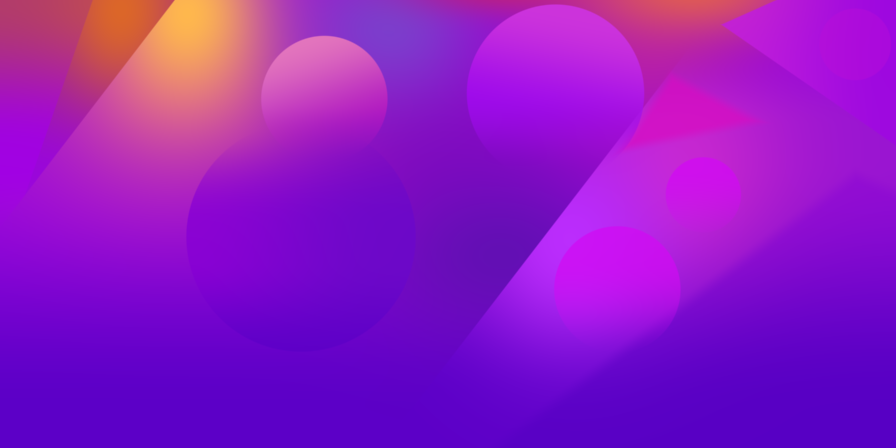
Write a WebGL 2 fragment shader that draws this background.

```glsl
#version 300 es
precision highp float;

uniform vec2 u_resolution;
out vec4 fragColor;

// Soft elliptical light, 1 at its centre
float glow(vec2 p, vec2 centre, vec2 radius) {
    vec2 d = (p - centre) / radius;
    return exp(-dot(d, d));
}

// Signed distance to the line a-b, positive on the right of its direction
float side(vec2 p, vec2 a, vec2 b) {
    vec2 d = normalize(b - a);
    return dot(p - a, vec2(d.y, -d.x));
}

float fill(float dist) {
    float w = 1.0 / u_resolution.y;
    return smoothstep(-w, w, dist);
}

float disc(vec2 p, vec2 centre, float radius) {
    return fill(radius - length(p - centre));
}

void main() {
    vec2 p = gl_FragCoord.xy / u_resolution.y;
    vec3 indigo = vec3(0.36, 0.0, 0.78);
    vec3 violet = vec3(0.60, 0.02, 0.86);
    vec3 magenta = vec3(0.82, 0.04, 0.95);
    vec3 orange = vec3(0.90, 0.43, 0.24);

    // Backdrop and its upper lights
    vec3 base = mix(indigo, violet, smoothstep(0.08, 0.6, p.y));
    vec3 col = mix(base, vec3(0.50, 0.03, 0.74), 0.8 * glow(p, vec2(0.95, 0.68), vec2(0.4, 0.25)));
    col = mix(col, vec3(0.83, 0.31, 0.62), 0.95 * glow(p, vec2(0.38, 0.83), vec2(0.32, 0.27)));
    col = mix(col, vec3(1.0, 0.72, 0.30), glow(p, vec2(0.42, 0.97), vec2(0.17, 0.2)));
    col = mix(col, vec3(0.48, 0.25, 0.80), 0.95 * glow(p, vec2(0.87, 0.94), vec2(0.2, 0.17)));
    col = mix(col, vec3(0.38, 0.06, 0.70), 0.95 * glow(p, vec2(1.12, 0.43), vec2(0.3, 0.2)));
    col = mix(col, vec3(0.72, 0.12, 0.66), 0.9 * glow(p, vec2(1.45, 0.88), vec2(0.22, 0.2)));

    // Left facet and the sliver on its edge
    vec3 leftCol = mix(base, vec3(0.62, 0.14, 0.55), smoothstep(0.6, 0.95, p.y));
    leftCol = mix(leftCol, vec3(0.86, 0.40, 0.16), glow(p, vec2(0.27, 0.98), vec2(0.15, 0.2)));
    float sliver = fill(-side(p, vec2(0.03, 0.49), vec2(0.20, 0.98)));
    vec3 sliverCol = mix(vec3(0.64, 0.0, 0.90), vec3(0.72, 0.26, 0.38), smoothstep(0.68, 1.0, p.y));
    leftCol = mix(leftCol, sliverCol, 0.75 * sliver);
    float leftEdge = fill(-side(p, vec2(0.05, 0.557), vec2(0.39, 1.0)));
    col = mix(col, leftCol, leftEdge * smoothstep(0.46, 0.62, p.y));

    // Large disc fading upwards into the backdrop
    float big = disc(p, vec2(0.672, 0.471), 0.256);
    vec3 bigCol = mix(vec3(0.53, 0.0, 0.83), vec3(0.42, 0.03, 0.79), smoothstep(0.42, 0.85, p.x));
    bigCol = mix(indigo, bigCol, smoothstep(0.2, 0.42, p.y));
    col = mix(col, bigCol, 0.85 * big * (1.0 - smoothstep(0.5, 0.72, p.y)));

    // Bright facet right of the long diagonal
    vec3 rightCol = mix(indigo, vec3(0.60, 0.08, 0.82), smoothstep(0.12, 0.65, p.y));
    rightCol = mix(rightCol, vec3(0.80, 0.16, 0.80), 0.9 * glow(p, vec2(1.52, 0.64), vec2(0.24, 0.28)));
    rightCol = mix(rightCol, vec3(0.74, 0.18, 1.0), 0.95 * glow(p, vec2(1.27, 0.46), vec2(0.22, 0.24)));
    float diagonal = fill(side(p, vec2(0.95, 0.128), vec2(1.497, 0.839)));
    col = mix(col, rightCol, diagonal * (1.0 - smoothstep(0.72, 0.92, p.y)));

    // Low shaded facet at the right
    float shade = min(side(p, vec2(1.62, 0.39), vec2(1.91, 0.61)), -side(p, vec2(2.0, 0.57), vec2(1.91, 0.61)));
    col = mix(col, base * vec3(0.9, 1.0, 0.97), 0.5 * smoothstep(-0.02, 0.02, shade));

    // Warm band along the top edge
    col = mix(col, vec3(0.74, 0.12, 0.48), 0.85 * glow(p, vec2(1.12, 1.02), vec2(0.2, 0.05)));
    col = mix(col, orange * vec3(0.98, 0.85, 1.3), 0.95 * glow(p, vec2(1.55, 1.02), vec2(0.26, 0.1)));

    // Magenta wedge
    float wedge = min(side(p, vec2(1.38, 0.66), vec2(1.497, 0.839)), side(p, vec2(1.497, 0.839), vec2(1.706, 0.727)));
    wedge = min(wedge, side(p, vec2(1.706, 0.727), vec2(1.38, 0.66)));
    col = mix(col, vec3(0.84, 0.05, 0.76), 0.75 * smoothstep(-0.01, 0.02, wedge));

    // Upper right facet
    float corner = min(side(p, vec2(1.61, 0.945), vec2(1.80, 1.03)), -side(p, vec2(1.61, 0.945), vec2(2.0, 0.675)));
    vec3 cornerCol = mix(vec3(0.76, 0.12, 0.86), vec3(0.62, 0.03, 0.88), smoothstep(1.62, 2.0, p.x));
    col = mix(col, cornerCol, 0.9 * fill(corner));
    col = mix(col, vec3(0.74, 0.05, 0.84), 0.4 * disc(p, vec2(1.909, 0.901), 0.08));

    // Two upper discs, lit from above and dissolving below
    float pinkDisc = disc(p, vec2(0.724, 0.779), 0.141);
    vec3 pinkCol = mix(vec3(0.68, 0.08, 0.76), vec3(0.89, 0.46, 0.74), smoothstep(-0.12, 0.16, p.y - 0.779 - 0.35 * (p.x - 0.724)));
    col = mix(col, pinkCol, pinkDisc * smoothstep(0.64, 0.77, p.y));
    float topDisc = disc(p, vec2(1.24, 0.792), 0.198);
    vec3 topCol = mix(vec3(0.62, 0.04, 0.92), vec3(0.80, 0.20, 0.86), smoothstep(0.72, 0.98, p.y + 0.2 * (p.x - 1.24)));
    col = mix(col, topCol, topDisc * smoothstep(0.61, 0.80, p.y));

    // Small magenta discs
    col = mix(col, magenta, 0.8 * disc(p, vec2(1.57, 0.565), 0.084) * smoothstep(0.44, 0.62, p.y));
    col = mix(col, magenta, 0.75 * disc(p, vec2(1.378, 0.354), 0.141) * smoothstep(0.2, 0.42, p.y));

    fragColor = vec4(col, 1.0);
}
```
